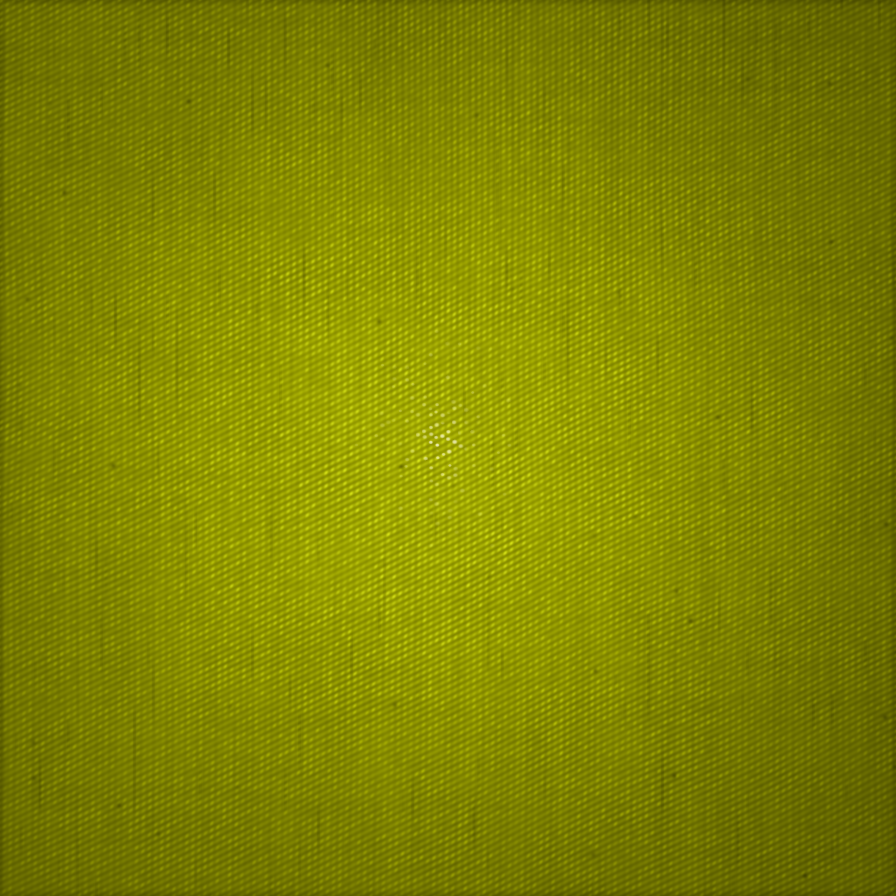
Give the GLSL for this texture, as a Shadertoy shader.

```glsl
// Yellow-green twill cloth lit from the middle, with woven dots, slubs and sparkles.

const float TAU = 6.2831853;
const vec2 THREADS = vec2(144.0, 136.0);      // warp and weft counts across the canvas
const float TWILL_SHEAR = 0.47;               // weft rise per warp thread
const float THREAD_DRIFT = 0.9;               // slow bending of the threads, in threads
const vec2 LIGHT_CENTRE = vec2(0.493, 0.507);
const float LIGHT_SPREAD = 0.23;
const float AMBIENT = 0.362;
const float LIGHT_GAIN = 0.275;
const float WEAVE_DEPTH = 0.088;
const float DOT_VARIATION = 0.075;
const float STREAK_DEPTH = 0.13;
const float FLECK_GRID = 12.0;
const vec3 SPARKLE_COLOUR = vec3(0.96, 0.95, 0.82);

float hash(vec2 p) {
    return fract(sin(dot(p, vec2(127.1, 311.7))) * 43758.5453);
}

float noise(vec2 p) {
    vec2 i = floor(p);
    vec2 f = fract(p);
    f = f * f * (3.0 - 2.0 * f);
    return mix(mix(hash(i), hash(i + vec2(1, 0)), f.x),
               mix(hash(i + vec2(0, 1)), hash(i + vec2(1, 1)), f.x), f.y);
}

// Sheared thread coordinates: whole numbers lie on the raised dots.
vec2 twillCoord(vec2 uv) {
    vec2 drift = vec2(noise(uv * 5.0 + 2.0), noise(uv * 6.0 + 31.0)) - 0.5;
    vec2 t = uv * THREADS + THREAD_DRIFT * drift;
    t.y -= t.x * TWILL_SHEAR;
    return t;
}

// Diagonal ribs broken into dots; warp lines gain strength towards the top middle.
float weave(vec2 uv, vec2 t) {
    vec2 wave = cos(TAU * t);
    float dots = (0.5 + 0.5 * wave.x) * (0.5 + 0.5 * wave.y) - 0.25;
    float warpZone = smoothstep(0.4, 0.9, uv.y) * exp(-pow((uv.x - 0.55) / 0.3, 2.0));
    return mix(0.12, 0.35, warpZone) * wave.x + mix(0.62, 0.4, warpZone) * wave.y + 0.75 * dots;
}

// Each raised dot has its own brightness.
float dotVariation(vec2 t) {
    vec2 id = floor(t + 0.5);
    vec2 wave = 0.5 + 0.5 * cos(TAU * t);
    return (hash(id + 7.3) - 0.5) * wave.x * wave.y * 2.0;
}

// Uneven yarn: fine warp threads, faint weft threads and sparse narrow dark slubs.
float yarnStreaks(vec2 uv) {
    float warp = noise(vec2(uv.x * THREADS.x * 1.3, uv.y * 12.0)) - 0.5;
    float weft = noise(vec2(uv.x * 14.0 + 40.0, uv.y * THREADS.y * 1.2)) - 0.5;
    float column = floor(uv.x * 190.0);
    float across = 1.0 - abs(2.0 * fract(uv.x * 190.0) - 1.0);
    float along = noise(vec2(column * 5.0 + 0.5, uv.y * 13.0 + hash(vec2(column, 4.0)) * 9.0));
    float slub = smoothstep(0.74, 0.95, along) * smoothstep(0.0, 0.8, across);
    return 0.42 * warp + 0.28 * weft - 0.75 * slub;
}

// Small dark knots scattered on a jittered grid.
float flecks(vec2 uv) {
    vec2 cell = floor(uv * FLECK_GRID);
    float amount = 0.0;
    for (int y = -1; y <= 1; y++) {
        for (int x = -1; x <= 1; x++) {
            vec2 id = cell + vec2(x, y);
            vec2 jitter = vec2(hash(id + 3.1), hash(id + 17.7));
            vec2 d = uv - (id + jitter) / FLECK_GRID;
            float strength = smoothstep(0.65, 1.0, hash(id + 51.3));
            amount += strength * exp(-dot(d, d) / 0.000008);
        }
    }
    return amount;
}

// Random raised dots catch the light, densest at its centre.
float sparkles(vec2 uv, vec2 t) {
    vec2 id = floor(t + 0.5);
    vec2 d = t - id;
    d.y += d.x * TWILL_SHEAR;
    d += 0.3 * (vec2(hash(id + 5.0), hash(id + 9.0)) - 0.5);
    vec2 fromLight = (uv - LIGHT_CENTRE) / vec2(0.85, 1.2);
    float r2 = dot(fromLight, fromLight);
    float chance = 0.42 * exp(-r2 / 0.0007) + 0.3 * exp(-r2 / 0.008);
    float lit = smoothstep(0.0, 0.1, chance - hash(id));
    float level = (0.22 + 0.78 * exp(-r2 / 0.0009)) * mix(0.6, 1.0, hash(id + 23.0));
    float size = mix(0.3, 0.5, hash(id + 13.0));
    return lit * level * (1.0 - smoothstep(0.1, size, length(d * vec2(0.85, 1.1))));
}

void mainImage(out vec4 fragColor, in vec2 fragCoord) {
    vec2 uv = fragCoord / iResolution.xy;
    vec2 t = twillCoord(uv);

    // Broad central light, slightly weaker towards the right
    vec2 fromLight = uv - LIGHT_CENTRE;
    float glow = exp(-dot(fromLight, fromLight) / LIGHT_SPREAD);
    float light = AMBIENT + LIGHT_GAIN * glow - 0.045 * fromLight.x;
    light += 0.02 * (noise(uv * vec2(9.0, 6.0)) - 0.5);

    // Cloth relief, softened where threads become smaller than a pixel
    float threadsPerPixel = max(THREADS.x / iResolution.x, THREADS.y / iResolution.y);
    float detail = 1.0 - smoothstep(0.35, 0.7, threadsPerPixel);
    float contrast = mix(0.45, 1.0, glow) * mix(0.75, 1.2, noise(uv * 23.0));
    float relief = WEAVE_DEPTH * weave(uv, t) + DOT_VARIATION * dotVariation(t);
    float value = light * (1.0 + STREAK_DEPTH * yarnStreaks(uv)) + detail * contrast * relief;
    value *= 1.0 - 0.28 * min(flecks(uv), 1.0);

    // Thin shaded border
    vec2 inset = min(uv, 1.0 - uv);
    value *= mix(0.86, 1.0, smoothstep(0.0, 0.008, min(inset.x, inset.y)));

    // Olive shadows, lime highlights, pale sparkles
    vec3 colour = vec3(value, value * (1.0 + 0.07 * value), 0.4 * max(value - 0.62, 0.0));
    colour = mix(colour, SPARKLE_COLOUR, detail * sparkles(uv, t));
    fragColor = vec4(clamp(colour, 0.0, 1.0), 1.0);
}
```
